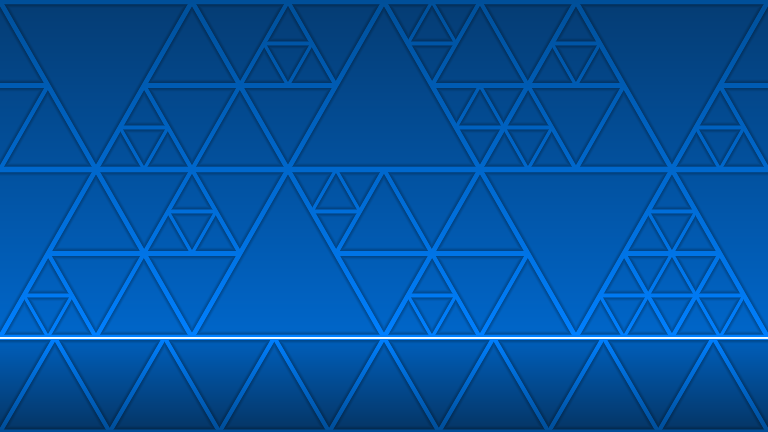
Give the GLSL for this background, as a Shadertoy shader.

```glsl
// Blue wall of nested triangle struts above a glowing horizon line and a zigzag strip.

// Layout, in units of the canvas height
const float HORIZON      = 0.2188;
const float ROW_HEIGHT   = 0.3889;
const float ROW_SIDE     = 0.4444;
const float STRIP_SIDE   = 0.25397;
const float STRUT_HALF   = 0.0066;   // half widths of the three strut sizes
const float BRANCH_HALF  = 0.0058;
const float TWIG_HALF    = 0.0046;
const float SLANT_RATIO  = 0.85;     // slanted struts are slightly thinner
const float SHADOW_REACH = 0.010;
const float SHADOW_DEPTH = 0.24;
const float GLOW_HALF    = 0.0022;

// Colours
const vec3 WALL_TOP     = vec3(0.02, 0.235, 0.45);
const vec3 WALL_BASE    = vec3(0.00, 0.400, 0.79);
const vec3 STRIP_TOP    = vec3(0.00, 0.375, 0.74);
const vec3 STRIP_BASE   = vec3(0.02, 0.205, 0.39);
const vec3 STRUT_TOP    = vec3(0.00, 0.310, 0.60);
const vec3 STRUT_BRIGHT = vec3(0.00, 0.500, 1.00);
const vec3 STRUT_FOOT   = vec3(0.00, 0.300, 0.59);
const vec3 GLOW         = vec3(0.94, 0.98, 1.00);

// How each large triangle splits: 1 into four, then again in its
// 2 tip, 4 left, 8 centre, 16 right part
const int SPLIT = 1;
const int LOWER_ROW[9] = int[9](0, 5, 9, 0, 5, 5, 0, 31, 0);
const int UPPER_ROW[9] = int[9](1, 0, 5, 9, 0, 7, 7, 0, 5);

// Coordinates along the three strut directions: level, rising, falling
vec3 triangleAxes(vec2 q) {
    return vec3(q.y, q.x - 0.5 * q.y, q.x + 0.5 * q.y);
}

// Signed distance to the nearest strut of a triangle grid
float strutDistance(vec3 axes, float height, float halfWidth) {
    vec3 d = abs(fract(axes + 0.5) - 0.5) * height;
    d -= halfWidth * vec3(1.0, SLANT_RATIO, SLANT_RATIO);
    return min(d.x, min(d.y, d.z));
}

// Bit of the quarter of a large triangle that holds the point
int quarterBit(vec3 f, bool pointsUp) {
    bool tip   = pointsUp ? f.x > 0.5 : f.x < 0.5;
    bool left  = pointsUp ? f.z < 0.5 : f.y < 0.5;
    bool right = pointsUp ? f.y > 0.5 : f.z > 0.5;
    return tip ? 2 : left ? 4 : right ? 16 : 8;
}

// Rows of large triangles, some split once or twice
float wallDistance(vec2 p) {
    vec2 q = vec2(p.x / ROW_SIDE, (p.y - HORIZON) / ROW_HEIGHT);
    int row = int(floor(q.y));
    q = vec2(q.x - 0.5 * float(row), fract(q.y));

    vec3 axes = triangleAxes(q);
    ivec3 cell = ivec3(floor(axes));
    int column = (cell.y + cell.z + 1 + row + 9) % 9;
    int splits = row == 0 ? LOWER_ROW[column] : row == 1 ? UPPER_ROW[column] : 0;

    float d = strutDistance(axes, ROW_HEIGHT, STRUT_HALF);
    if ((splits & SPLIT) != 0)
        d = min(d, strutDistance(axes * 2.0, ROW_HEIGHT / 2.0, BRANCH_HALF));
    if ((splits & quarterBit(fract(axes), cell.y == cell.z)) != 0)
        d = min(d, strutDistance(axes * 4.0, ROW_HEIGHT / 4.0, TWIG_HALF));
    return d;
}

// Single row of small triangles below the horizon
float stripDistance(vec2 p) {
    vec2 q = vec2(p.x / STRIP_SIDE, p.y / HORIZON);
    return strutDistance(triangleAxes(q), HORIZON, BRANCH_HALF);
}

void mainImage(out vec4 fragColor, in vec2 fragCoord) {
    vec2 p = fragCoord / iResolution.y;
    float pixel = 1.0 / iResolution.y;
    bool onWall = p.y > HORIZON;

    // Vertical gradients of the ground and of the struts
    float rise = (p.y - HORIZON) / (1.0 - HORIZON);
    float fall = 1.0 - p.y / HORIZON;
    vec3 ground = onWall ? mix(WALL_BASE, WALL_TOP, rise) : mix(STRIP_TOP, STRIP_BASE, fall);
    vec3 strut = mix(STRUT_BRIGHT, onWall ? STRUT_TOP : STRUT_FOOT, onWall ? rise : fall);

    // Soft shadow beside the struts, then the struts
    float d = onWall ? wallDistance(p) : stripDistance(p);
    ground *= 1.0 - SHADOW_DEPTH * (1.0 - smoothstep(0.0, SHADOW_REACH, d));
    vec3 color = mix(strut, ground, smoothstep(-0.5 * pixel, 0.5 * pixel, d));

    // Glowing horizon
    float glowDistance = abs(p.y - HORIZON + 0.001) - GLOW_HALF;
    color = mix(GLOW, color, smoothstep(-0.5 * pixel, 0.5 * pixel, glowDistance));

    fragColor = vec4(color, 1.0);
}
```
